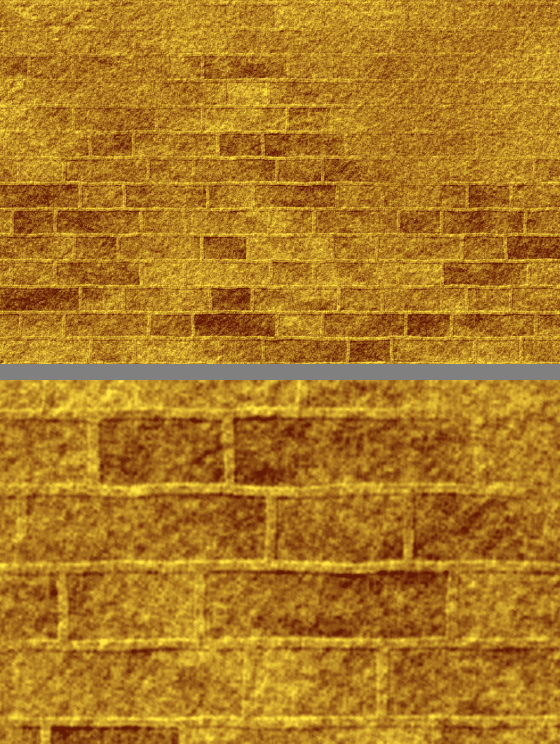
Top, the full canvas; bottom, a detail of the centre.
A Shadertoy shader for this texture:

```glsl
const vec3 UMBER = vec3(0.49, 0.23, 0.05);
const vec3 GOLD = vec3(0.93, 0.79, 0.22);
const float COURSE_HEIGHT = 0.0708;
const float BOND_LENGTH = 0.3544;   // one stretcher plus one header
const float JOINT_WIDTH = 0.0095;

struct Brick {
    float dist;   // signed distance, negative inside
    vec2 id;
};

float hash(vec2 p) {
    vec3 q = fract(p.xyx * 0.1031);
    q += dot(q, q.yzx + 33.33);
    return fract((q.x + q.y) * q.z);
}

float noise(vec2 p) {
    vec2 i = floor(p), f = fract(p);
    f = f * f * (3.0 - 2.0 * f);
    float low = mix(hash(i), hash(i + vec2(1, 0)), f.x);
    float high = mix(hash(i + vec2(0, 1)), hash(i + vec2(1, 1)), f.x);
    return mix(low, high, f.y);
}

float fbm(vec2 p, int octaves) {
    float sum = 0.0, total = 0.0, amp = 1.0;
    for (int i = 0; i < octaves; i++) {
        sum += amp * noise(p);
        total += amp;
        amp *= 0.55;
        p = p * 2.03 + 17.3;
    }
    return sum / total;
}

float roundedBox(vec2 p, vec2 halfSize, float radius) {
    vec2 q = abs(p) - halfSize + radius;
    return length(max(q, 0.0)) + min(max(q.x, q.y), 0.0) - radius;
}

// Flemish bond: long and short bricks alternate, every other course is shifted
Brick flemishBond(vec2 p, float bond, float course, float joint) {
    float row = floor(p.y / course);
    float drift = -0.08 * cos((row - 4.0) * 0.5236);
    float x = p.x / bond - drift - 0.5 * mod(row, 2.0);
    float cell = floor(x);
    float along = fract(x);
    float split = 0.655 + 0.03 * (hash(vec2(cell, row) + 40.0) - 0.5);
    float header = step(split, along);
    float start = mix(0.0, split, header);
    float end = mix(split, 1.0, header);
    vec2 local = vec2((along - 0.5 * (start + end)) * bond,
                      p.y - (row + 0.5) * course);
    vec2 halfSize = 0.5 * vec2((end - start) * bond, course) - 0.5 * joint;
    return Brick(roundedBox(local, halfSize, 0.003), vec2(2.0 * cell + header, row));
}

vec2 wobble(vec2 p, float amount) {
    return p + amount * (vec2(noise(p * 24.0), noise(p * 24.0 + 71.0)) - 0.5);
}

float brickFace(float dist, float softness) {
    return 1.0 - smoothstep(-softness, softness, dist);
}

// Render smeared over the bricks, thicker towards the top
float coating(vec2 p) {
    return 0.8 * smoothstep(0.42, 0.7, fbm(p * 4.5 + 3.0, 5) + 0.33 * (p.y - 0.6));
}

// Broken lumps of plaster in the upper left
float crust(vec2 p) {
    float area = smoothstep(0.5, 0.62, p.y) * (1.0 - smoothstep(0.65, 1.1, p.x));
    return area * smoothstep(0.5, 0.64, fbm(p * vec2(5.0, 8.0) + 9.0, 4));
}

float relief(vec2 p, float coat, float lumps) {
    vec2 w = wobble(p, 0.005);
    Brick brick = flemishBond(w, BOND_LENGTH, COURSE_HEIGHT, JOINT_WIDTH);
    float mortar = 1.0 - brickFace(brick.dist, 0.002);
    float height = 0.24 * mortar * (1.0 - 0.75 * coat);
    height += 0.85 * fbm(p * 75.0, 4);
    return height + 1.6 * lumps * fbm(p * vec2(26.0, 38.0), 3);
}

void mainImage(out vec4 fragColor, in vec2 fragCoord) {
    vec2 p = fragCoord / iResolution.y;
    float coat = coating(p);
    float lumps = crust(p);
    Brick brick = flemishBond(wobble(p, 0.005), BOND_LENGTH, COURSE_HEIGHT, JOINT_WIDTH);

    // Base tone: dark to pale bricks, mid-toned mortar and coating
    float brickTone = mix(0.1, 0.58, hash(brick.id + 12.0));
    brickTone += 0.8 * (fbm(p * vec2(16.0, 26.0), 4) - 0.5);
    float tone = mix(0.56, brickTone, brickFace(brick.dist, 0.003));
    tone = mix(tone, 0.5, coat);
    tone += 0.5 * (fbm(p * 3.0 + 31.0, 3) - 0.5) + 0.12 * lumps;

    // Light from the upper left picks out joints and pits
    vec2 towardsLight = 0.0035 * normalize(vec2(-0.5, 0.85));
    tone += 1.45 * (relief(p, coat, lumps) - relief(p + towardsLight, coat, lumps));

    // Fine metallic grain
    tone += 0.4 * (noise(p * 165.0) - 0.5) + 0.4 * (noise(p * 320.0 + 5.0) - 0.5);

    fragColor = vec4(mix(UMBER, GOLD, clamp(tone, -0.22, 1.2)), 1.0);
}
```
